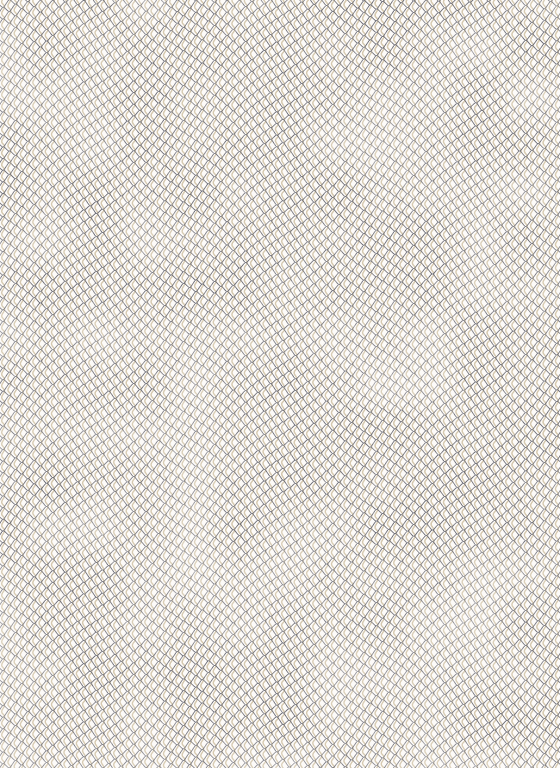
This pattern is drawn by a WebGL 2 fragment shader. Its source:

```glsl
#version 300 es
precision highp float;
// Fine ogee net: rows of round-topped zigzag threads in alternating phase meet
// to form small diamonds, with pale tan strands weaving upright between them.
// A broad sine gently shears the net; soft noise varies the ink in patches.

#define COLUMNS 45.0        // diamonds across
#define ROWS 66.0           // diamonds down
#define SWELLS 2.95         // broad waves across
#define SWELL_CREST 0.42    // crest position, as a share of the width
#define SWELL_HEIGHT 0.011  // in canvas heights
#define SHARPNESS 0.84      // 0 = sine thread, 1 = pointed zigzag
#define INK_WIDTH 0.0011    // in canvas heights
#define TAN_WIDTH 0.0018
#define TAN_SWAY 0.22       // strand sway, in half columns
#define INK_VARIATION 0.20  // between neighbouring links
#define PATCH_VARIATION 0.42
#define PATCHES 16.0        // ink patches per canvas height

uniform vec2 u_resolution;
out vec4 outColor;

const float TAU = 6.2831853;
const vec3 PAPER = vec3(0.992, 0.984, 0.976);
const vec3 INK = vec3(0.46, 0.46, 0.49);
const vec3 TAN = vec3(0.84, 0.79, 0.69);

float hash(vec2 p) {
    return fract(sin(dot(p, vec2(127.1, 311.7))) * 43758.5453);
}

float noise(vec2 p) {
    vec2 cell = floor(p), f = fract(p);
    f = f * f * (3.0 - 2.0 * f);
    float low = mix(hash(cell), hash(cell + vec2(1.0, 0.0)), f.x);
    float high = mix(hash(cell + vec2(0.0, 1.0)), hash(cell + 1.0), f.x);
    return mix(low, high, f.y);
}

// Antialiased coverage of a line at distance d
float stroke(float d, float width, float pixel) {
    return clamp((0.5 * width + 0.5 * pixel - d) / pixel, 0.0, 1.0);
}

// Rounded zigzag in -0.5..0.5: x is its value, y its slope per period
vec2 zigzag(float t) {
    float s = SHARPNESS * sin(TAU * t);
    float scale = 0.5 / asin(SHARPNESS);
    float slope = TAU * SHARPNESS * cos(TAU * t) / sqrt(1.0 - s * s);
    return scale * vec2(asin(s), slope);
}

void main() {
    vec2 p = gl_FragCoord.xy / u_resolution.y;
    float aspect = u_resolution.x / u_resolution.y;
    float pixel = 1.0 / u_resolution.y;
    float columnWidth = aspect / COLUMNS;
    float threadGap = 0.5 / ROWS;

    // Broad swell, and its slope for true line widths
    float phase = TAU * SWELLS * (p.x / aspect - SWELL_CREST);
    float swellSlope = -SWELL_HEIGHT * TAU * SWELLS / aspect * sin(phase);
    float y = (p.y - SWELL_HEIGHT * cos(phase)) / threadGap;
    float x = p.x / columnWidth;

    // Zigzag threads, alternate rows shifted by half a column
    float ink = 0.0;
    for (int i = -1; i <= 1; i++) {
        float row = floor(y + 0.5) + float(i);
        float t = x + 0.5 * mod(row, 2.0);
        vec2 thread = zigzag(t);
        float slope = swellSlope + thread.y * threadGap / columnWidth;
        float d = abs(y - row - thread.x) * threadGap / sqrt(1.0 + slope * slope);
        float shade = 1.0 - INK_VARIATION * hash(vec2(floor(2.0 * t), row));
        ink = max(ink, shade * stroke(d, INK_WIDTH, pixel));
    }

    // Upright strands, neighbours swaying in opposite directions
    float strands = 0.0;
    float halfColumn = 0.5 * columnWidth;
    for (int i = -1; i <= 1; i++) {
        float strand = floor(2.0 * x) + float(i);
        float turn = 0.5 * TAU * (y + strand);
        float lean = TAN_SWAY * 0.5 * TAU * cos(turn) * halfColumn / threadGap;
        float d = abs(2.0 * x - strand - 0.5 - TAN_SWAY * sin(turn)) * halfColumn;
        d /= length(vec2(1.0 + lean * swellSlope, lean));
        strands = max(strands, stroke(d, TAN_WIDTH, pixel));
    }

    // Ink thins and thickens in soft patches
    float strength = 1.0 + PATCH_VARIATION * (noise(p * PATCHES) - 0.5);
    vec3 color = mix(PAPER, TAN, min(strands * strength, 1.0));
    color = mix(color, INK, min(ink * strength, 1.0));
    outColor = vec4(color, 1.0);
}
```
